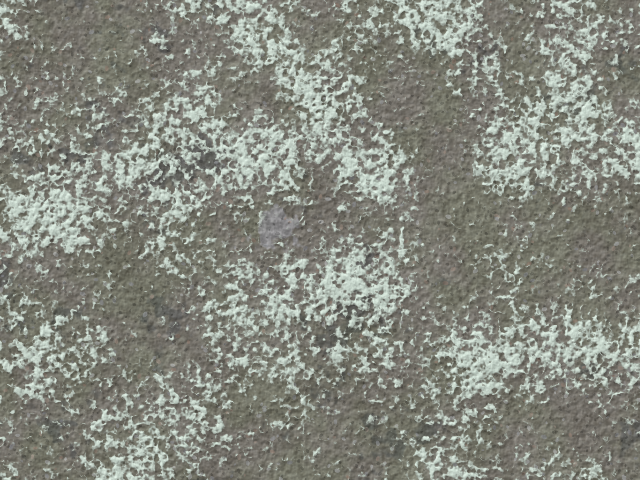
Give the GLSL for this texture, as a Shadertoy shader.

```glsl
const vec3 SOIL_DARK = vec3(0.355, 0.345, 0.315);
const vec3 SOIL_LIGHT = vec3(0.560, 0.560, 0.538);
const vec3 MOSS_TINT = vec3(0.985, 1.00, 0.94);
const vec3 STONE_TINT = vec3(1.01, 0.99, 0.985);
const vec3 LICHEN_DULL = vec3(0.585, 0.615, 0.580);
const vec3 LICHEN_PALE = vec3(0.765, 0.820, 0.780);
const vec3 CEMENT = vec3(0.585, 0.585, 0.605);
const vec2 TO_LIGHT = vec2(-0.0020, 0.0030);

float hash(vec2 p) {
    vec3 q = fract(p.xyx * 0.1031);
    q += dot(q, q.yzx + 33.33);
    return fract((q.x + q.y) * q.z);
}

float noise(vec2 p) {
    vec2 cell = floor(p);
    vec2 f = fract(p);
    f = f * f * (3.0 - 2.0 * f);
    float low = mix(hash(cell), hash(cell + vec2(1, 0)), f.x);
    float high = mix(hash(cell + vec2(0, 1)), hash(cell + vec2(1, 1)), f.x);
    return mix(low, high, f.y);
}

// Layered noise, centred on zero
float fbm(vec2 p, int octaves) {
    float sum = 0.0, weight = 0.5, total = 0.0;
    for (int i = 0; i < octaves; i++) {
        sum += weight * noise(p);
        total += weight;
        weight *= 0.5;
        p = mat2(1.62, 1.26, -1.26, 1.62) * p + 17.3;
    }
    return sum / total - 0.5;
}

float blob(vec2 p, vec2 center, float radius) {
    vec2 d = (p - center) / radius;
    return exp(-dot(d, d));
}

// Lichen thickness: faint colonies broken into small flakes and curled lace
float lichenHeight(vec2 p) {
    vec2 warp = 0.03 * vec2(fbm(p * 18.0 + 3.0, 2), fbm(p * 18.0 + 41.0, 2));
    float colony = fbm((p + warp) * 7.5 + 60.0, 4);
    colony += 0.26 * blob(p, vec2(1.03, 0.21), 0.09);
    colony += 0.13 * blob(p, vec2(0.38, 0.60), 0.10);
    colony += 0.10 * blob(p, vec2(0.04, 0.58), 0.12);
    float flakes = fbm(p * 92.0 + 9.0, 2);
    float lace = 0.10 - abs(fbm(p * 64.0 + 33.0, 3));
    return 0.90 * colony + 0.75 * flakes + 1.25 * lace;
}

// Scattered rounded chips: x is coverage, y is a random id
vec2 chips(vec2 p, float scale, float density, float seed) {
    vec2 cell = floor(p * scale);
    vec2 result = vec2(0.0);
    for (int y = -1; y <= 1; y++)
    for (int x = -1; x <= 1; x++) {
        vec2 c = cell + vec2(x, y);
        float id = hash(c + seed);
        vec2 jitter = vec2(hash(c + seed + 13.7), hash(c + seed + 29.1));
        vec2 d = p * scale - c - jitter;
        float angle = 6.2832 * hash(c + seed + 51.3);
        d = mat2(cos(angle), sin(angle), -sin(angle), cos(angle)) * d;
        float radius = mix(0.13, 0.34, hash(c + seed + 77.9));
        float edge = length(d * vec2(1.0, 1.45)) - radius;
        float cover = step(id, density) * (1.0 - smoothstep(-0.07, 0.08, edge));
        if (cover > result.x) result = vec2(cover, id / density);
    }
    return result;
}

vec3 chipColor(float id) {
    vec3 warm = mix(vec3(0.54, 0.45, 0.40), vec3(0.62, 0.57, 0.53), fract(id * 7.0));
    vec3 cool = mix(vec3(0.49, 0.50, 0.53), vec3(0.71, 0.72, 0.72), fract(id * 5.0));
    return mix(warm, cool, step(0.35, id));
}

vec3 soil(vec2 p) {
    float grain = fbm(p * 120.0, 2);
    float relief = grain - fbm((p + TO_LIGHT) * 120.0, 2);
    float stain = fbm(p * 9.0 + 25.0, 4);
    float tone = 0.50 + 0.70 * grain + 0.38 * stain + 0.42 * relief;
    vec3 tint = mix(MOSS_TINT, STONE_TINT, smoothstep(-0.2, 0.2, fbm(p * 13.0 + 90.0, 4)));
    return mix(SOIL_DARK, SOIL_LIGHT, tone) * tint;
}

void mainImage(out vec4 fragColor, in vec2 fragCoord) {
    vec2 p = fragCoord / iResolution.y;

    // Weathered ground with sooty stains and a worn cement patch
    vec3 color = soil(p);
    float soot = smoothstep(0.20, 0.34, fbm(p * 9.0 + 130.0, 3) + 0.5 * fbm(p * 60.0 + 5.0, 2));
    color = mix(color, color * vec3(0.82, 0.84, 0.87), soot);
    float worn = blob(p, vec2(0.575, 0.525), 0.050) + 1.2 * fbm(p * 60.0 + 70.0, 3);
    worn = smoothstep(0.36, 0.66, worn);
    color = mix(color, CEMENT + 0.25 * fbm(p * 120.0, 2), 0.7 * worn);

    // Exposed aggregate and pits
    vec2 chip = chips(p, 55.0, 0.24, 11.0);
    color = mix(color, chipColor(chip.y), 0.55 * chip.x);
    float pit = chips(p + 0.007, 75.0, 0.36, 203.0).x;
    color *= 1.0 - 0.18 * pit;

    // Lichen crust, lit along one side and shaded on the other
    float height = lichenHeight(p);
    float slope = height - lichenHeight(p + TO_LIGHT);
    float crust = smoothstep(-0.01, 0.17, height) * (1.0 - 0.5 * worn);
    vec3 lichen = mix(LICHEN_DULL, LICHEN_PALE, smoothstep(0.04, 0.33, height));
    lichen += 0.12 * fbm(p * 170.0 + 8.0, 2);
    color = mix(color, lichen, crust * (1.0 - 0.45 * pit));
    color *= 1.0 + 0.50 * clamp(slope, -0.3, 0.22);

    fragColor = vec4(clamp(color, 0.0, 1.0), 1.0);
}
```
